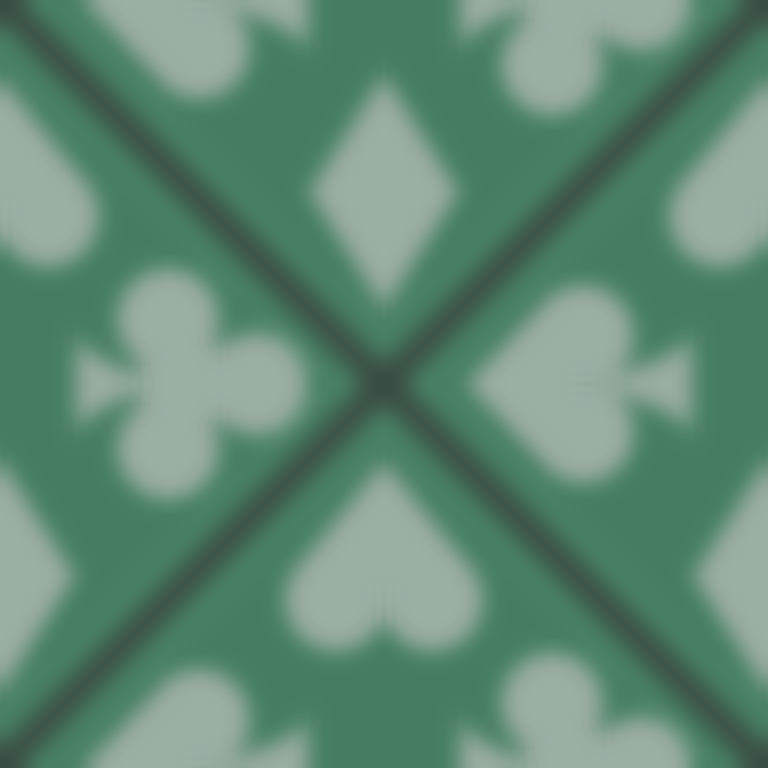
This pattern is drawn by a Shadertoy shader. Its source:

```glsl
// Blurred card suits on green felt, set in a diagonal dark lattice.

const vec3 FELT = vec3(0.268, 0.492, 0.382);
const vec3 GLOW = vec3(0.320, 0.540, 0.430);
const vec3 SUIT = vec3(0.610, 0.685, 0.640);
const vec3 LINE = vec3(0.220, 0.290, 0.250);

const float REPEATS = 1.0;          // whole tiles across and down
const float LINE_HALF_WIDTH = 0.020;
const float LINE_SOFTNESS = 0.028;
const float LINE_OPACITY = 0.87;
const float GLOW_REACH = 0.085;
const float GLOW_AMOUNT = 0.4;
const float BLUR = 0.013;           // standard deviation of the suit blur
const float EDGE = 0.010;           // half width of the edge under the blur
const float LOBE = 0.066;           // radius of the round lobes
const float BASE = -0.151;          // foot of the stems

// Offset to the nearest copy of a centre on the half-drop lattice.
vec2 nearest(vec2 p, vec2 centre) {
    vec2 d = p - centre;
    d -= round(d);
    if (abs(d.x) + abs(d.y) > 0.5) d -= 0.5 * sign(d);
    return d;
}

float diamond(vec2 p) {
    const vec2 size = vec2(0.097, 0.153);
    return (dot(abs(p), 1.0 / size) - 1.0) / length(1.0 / size);
}

// Two overlapping lobes joined to a tip above them by tangent lines.
float lobedTip(vec2 p, float tipY, float lobeY) {
    vec2 q = vec2(abs(p.x), p.y);
    vec2 lobe = vec2(0.0625, lobeY);
    vec2 tip = vec2(0.0, tipY);
    vec2 axis = lobe - tip;
    float span = length(axis);
    float a = atan(axis.x, -axis.y) + asin(LOBE / span);
    float side = dot(q - tip, vec2(cos(a), sin(a)));
    float lower = dot(q - lobe, axis / span) + LOBE * LOBE / span;
    return min(length(q - lobe) - LOBE, max(side, lower));
}

// Stem that flares towards a flat foot.
float stem(vec2 p, float neck) {
    float t = clamp((neck - p.y) / (neck - BASE), 0.0, 1.0);
    float side = (abs(p.x) - 0.012 - 0.047 * t * t) * 0.75;
    return max(side, max(BASE - p.y, p.y - neck));
}

float heart(vec2 p) {
    return lobedTip(p, 0.149, -0.031);
}

float spade(vec2 p) {
    return min(lobedTip(p, 0.142, -0.009), stem(p, -0.025));
}

float club(vec2 p) {
    float top = length(p - vec2(0.0, 0.084)) - LOBE;
    float sides = length(vec2(abs(p.x), p.y) - vec2(0.084, -0.031)) - LOBE;
    float core = length(p + vec2(0.0, 0.008)) - 0.062;
    return min(min(min(top, sides), core), stem(p, -0.050));
}

// All four suits; the tips of three of them face the crossing.
float suits(vec2 p) {
    vec2 clubPos = nearest(p, vec2(0.25, 0.5));
    vec2 spadePos = nearest(p, vec2(0.75, 0.5));
    float d = diamond(nearest(p, vec2(0.5, 0.75)));
    d = min(d, heart(nearest(p, vec2(0.5, 0.25))));
    d = min(d, club(clubPos.yx));
    return min(d, spade(vec2(spadePos.y, -spadePos.x)));
}

// Gaussian blur of the suits, which rounds tips and fills notches.
float blurredSuits(vec2 p) {
    float sum = 0.0, total = 0.0;
    for (int j = -2; j <= 2; j++) {
        for (int i = -2; i <= 2; i++) {
            vec2 tap = vec2(i, j);
            float weight = exp(-0.5 * dot(tap, tap));
            float d = suits(p + tap * BLUR);
            sum += weight * (1.0 - smoothstep(-EDGE, EDGE, d));
            total += weight;
        }
    }
    return sum / total;
}

// Distance to the diagonals where the coordinate is a whole number.
float diagonal(float coordinate) {
    return abs(fract(coordinate + 0.5) - 0.5) * inversesqrt(2.0);
}

// Line with both of its edges softened across the middle.
float softLine(float d) {
    vec2 edges = LINE_HALF_WIDTH + vec2(-d, d);
    vec2 s = smoothstep(-LINE_SOFTNESS, LINE_SOFTNESS, edges);
    return s.x + s.y - 1.0;
}

void mainImage(out vec4 fragColor, in vec2 fragCoord) {
    vec2 uv = fragCoord / iResolution.xy * REPEATS;

    // Felt with a faint glow along the lattice
    float rising = diagonal(uv.x - uv.y);
    float falling = diagonal(uv.x + uv.y);
    float glow = 1.0 - smoothstep(0.02, GLOW_REACH, min(rising, falling));
    vec3 color = mix(FELT, GLOW, GLOW_AMOUNT * glow);

    color = mix(color, SUIT, blurredSuits(uv));

    // Translucent lines, darker where they cross
    color = mix(color, LINE, LINE_OPACITY * softLine(rising));
    color = mix(color, LINE, LINE_OPACITY * softLine(falling));

    fragColor = vec4(color, 1.0);
}
```
